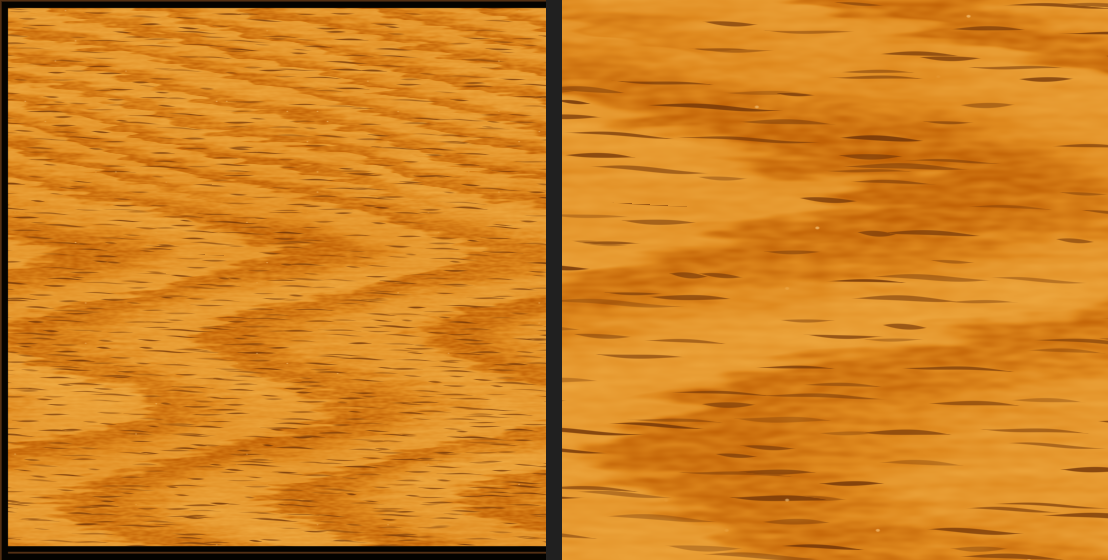
Left: the whole. Right: its middle third, enlarged.
This texture is drawn by a Shadertoy shader. Its source:

```glsl
const vec3 LIGHT_WOOD = vec3(0.925, 0.645, 0.235);
const vec3 MID_WOOD = vec3(0.875, 0.54, 0.12);
const vec3 DARK_WOOD = vec3(0.785, 0.42, 0.045);
const vec3 PORE_BROWN = vec3(0.45, 0.21, 0.03);
const vec3 FRAME_BLACK = vec3(0.015, 0.01, 0.0);
const vec3 FRAME_BROWN = vec3(0.33, 0.19, 0.075);
const float TAU = 6.2831853;

float hash(vec2 p) {
    vec3 q = fract(p.xyx * vec3(0.1031, 0.1030, 0.0973));
    q += dot(q, q.yzx + 33.33);
    return fract((q.x + q.y) * q.z);
}

float cornerSlope(vec2 cell, vec2 offset) {
    float angle = TAU * hash(cell);
    return dot(vec2(cos(angle), sin(angle)), offset);
}

float gradientNoise(vec2 p) {
    vec2 i = floor(p), f = fract(p);
    vec2 w = f * f * f * (f * (f * 6.0 - 15.0) + 10.0);
    vec2 e = vec2(1.0, 0.0);
    float low = mix(cornerSlope(i, f), cornerSlope(i + e, f - e), w.x);
    float high = mix(cornerSlope(i + e.yx, f - e.yx), cornerSlope(i + 1.0, f - 1.0), w.x);
    return mix(low, high, w.y);
}

float smoothMin(float a, float b, float k) {
    float h = max(k - abs(a - b), 0.0) / k;
    return min(a, b) - 0.25 * h * h * k;
}

// Horizontal position of a growth ring: zigzag below, long slope above
float ringOffset(float y, float crest) {
    float h = y - crest;
    float zigzag = 0.37 + 0.93 * h + 0.19 * cos(TAU * h / 0.293);
    float slope = 0.58 - 4.2 * h;
    return smoothMin(zigzag, slope, 0.1);
}

// Crisp leading edge, slow fade behind it
float ringProfile(float phase) {
    float f = fract(phase);
    return smoothstep(0.0, 0.14, f) * (1.0 - smoothstep(0.2, 0.76, f));
}

float growthRings(vec2 p) {
    float phase = (p.x - ringOffset(p.y, 0.557)) / 0.378 + 0.2;
    phase += 0.28 * gradientNoise(p * vec2(3.0, 6.0) + 7.0);
    phase += 0.20 * gradientNoise(p * vec2(10.0, 110.0));
    phase += 0.10 * gradientNoise(p * vec2(30.0, 190.0) + 31.0);
    float upper = smoothstep(0.6, 0.7, p.y);
    return mix(ringProfile(phase), ringProfile(2.0 * phase - 0.1), upper);
}

// One tapered dash per cell, with staggered rows
float poreLayer(vec2 p, vec2 cellSize, float density, float seed, float px) {
    vec2 q = p / cellSize;
    q.x += 7.0 * hash(vec2(floor(q.y), seed));
    vec2 id = floor(q) + seed;
    vec2 center = vec2(mix(0.4, 0.6, hash(id + 3.1)), mix(0.25, 0.75, hash(id + 9.7)));
    vec2 d = (fract(q) - center) * cellSize;
    float size = hash(id + 17.3);
    float u = d.x / (cellSize.x * mix(0.08, 0.24, size));
    d.y += 0.0006 * sin(d.x * 90.0 + TAU * size);
    float halfWidth = mix(0.0008, 0.0017, hash(id + 23.9)) * (1.0 - u * u);
    float ink = 1.0 - smoothstep(-px, px, abs(d.y) - halfWidth);
    return ink * step(hash(id + 41.0), density) * mix(0.4, 1.0, hash(id + 53.0));
}

float pores(vec2 p, float px) {
    p.y += 0.04 * p.x + 0.004 * gradientNoise(p * 4.0);
    float density = mix(0.72, 0.5, smoothstep(0.4, 0.8, p.y));
    float ink = 0.0;
    for (int i = 0; i < 3; i++) {
        float layer = float(i);
        vec2 cellSize = vec2(0.17 - 0.03 * layer, 0.0165 - 0.0015 * layer);
        ink = max(ink, poreLayer(p + 0.37 * layer, cellSize, density, 60.0 * layer, px));
    }
    return ink;
}

float specks(vec2 p, float cellSize, float px) {
    vec2 id = floor(p / cellSize);
    vec2 d = (fract(p / cellSize) - 0.5) * cellSize;
    float dist = length(d * vec2(0.7, 1.0)) - 0.0008;
    return (1.0 - smoothstep(-px, px, dist)) * step(hash(id + 71.0), 0.03);
}

vec3 woodColor(vec2 p, float px) {
    float rings = growthRings(p);
    float fibers = gradientNoise(p * vec2(14.0, 170.0) + 5.0);
    float flecks = gradientNoise(p * vec2(70.0, 260.0) + 13.0);
    float clouds = gradientNoise(p * vec2(3.0, 8.0) + 19.0);
    float shade = 0.17 + 0.66 * rings + 0.22 * fibers + 0.22 * clouds;
    shade += flecks * mix(0.12, 0.36, rings);
    shade = clamp(shade, -0.1, 1.15);
    vec3 color = mix(LIGHT_WOOD, MID_WOOD, min(shade * 2.0, 1.0));
    color = mix(color, DARK_WOOD, max(shade * 2.0 - 1.0, 0.0));
    color = mix(color, PORE_BROWN, 0.85 * pores(p, px));
    return mix(color, vec3(1.0, 0.83, 0.55), 0.6 * rings * specks(p, 0.018, px));
}

float above(float value, float edge, float px) {
    return smoothstep(edge - px, edge + px, value);
}

void mainImage(out vec4 fragColor, in vec2 fragCoord) {
    vec2 p = fragCoord / iResolution.y;
    float px = 0.8 / iResolution.y;

    // Dark frame with thin brown lines on three sides
    float outerLine = max(1.0 - above(p.x, 0.003, px), above(p.y, 0.9972, px));
    float lowerLine = above(p.x, 0.0143, px) * (1.0 - above(abs(p.y - 0.013), 0.0016, px));
    vec3 frame = mix(FRAME_BLACK, FRAME_BROWN, max(outerLine, lowerLine));

    // Wood panel, running off the right side
    float panel = above(p.x, 0.0143, px) * above(p.y, 0.0247, px);
    panel *= 1.0 - above(p.y, 0.9857, px);
    fragColor = vec4(mix(frame, woodColor(p, px), panel), 1.0);
}
```
